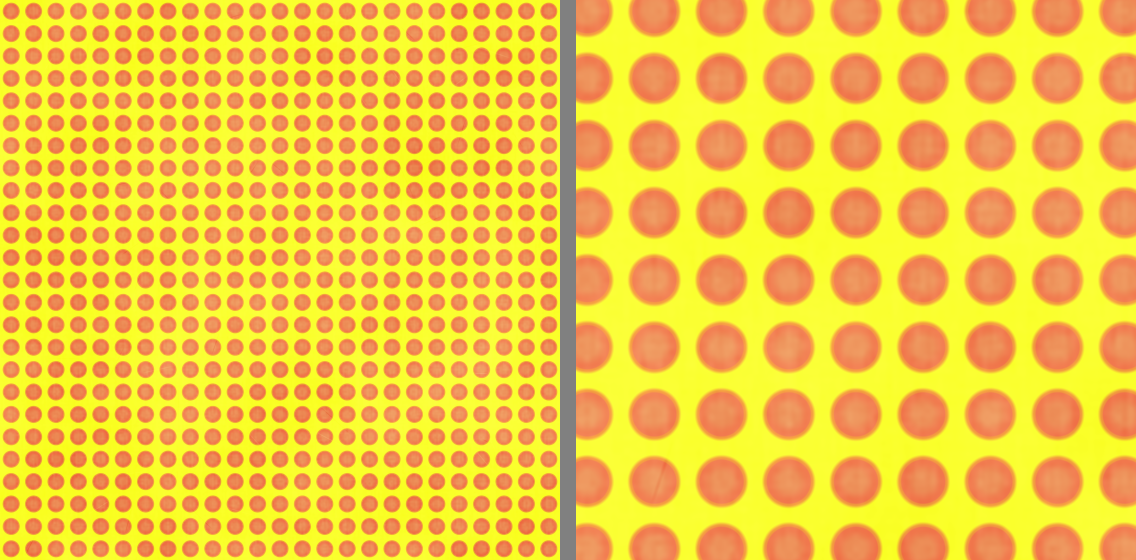
Left, the full canvas; right, a detail of the centre.
Give the GLSL for this pattern, as a three.js fragment shader.

```glsl
varying vec2 vUv;

const float REPEATS = 25.0;
const int SCRATCHES = 44;

const vec3 YELLOW = vec3(0.98, 1.0, 0.17);
const vec3 TAN = vec3(0.93, 0.565, 0.35);
const vec3 CORAL = vec3(0.945, 0.475, 0.305);
const vec3 RIM = vec3(0.95, 0.60, 0.25);

float hash(vec2 p) {
  return fract(sin(dot(p, vec2(127.1, 311.7))) * 43758.5453);
}

// Value noise that wraps after a whole number of cells
float wrapNoise(vec2 uv, vec2 cells, float seed) {
  vec2 p = uv * cells;
  vec2 i = floor(p);
  vec2 f = fract(p);
  f = f * f * (3.0 - 2.0 * f);
  vec2 lo = mod(i, cells) + seed;
  vec2 hi = mod(i + 1.0, cells) + seed;
  float bottom = mix(hash(lo), hash(vec2(hi.x, lo.y)), f.x);
  float top = mix(hash(vec2(lo.x, hi.y)), hash(hi), f.x);
  return mix(bottom, top, f.y);
}

// Broad fading, centred on zero
float fading(vec2 uv) {
  return 0.6 * wrapNoise(uv, vec2(7.0), 3.0)
       + 0.4 * wrapNoise(uv, vec2(17.0), 41.0) - 0.5;
}

// Fine fibres running both ways, centred on zero
float fibres(vec2 uv) {
  return 0.45 * wrapNoise(uv, vec2(300.0, 60.0), 7.0)
       + 0.25 * wrapNoise(uv, vec2(60.0, 300.0), 19.0)
       + 0.30 * wrapNoise(uv, vec2(256.0), 29.0) - 0.5;
}

// Tapered hairline, measured across the wrapping edges
float scratch(vec2 uv, vec2 centre, float angle, float halfLength, float width) {
  vec2 d = fract(uv - centre + 0.5) - 0.5;
  vec2 dir = vec2(cos(angle), sin(angle));
  float along = abs(dot(d, dir));
  float across = abs(dot(d, vec2(-dir.y, dir.x)));
  return (1.0 - smoothstep(0.0, width, across))
       * (1.0 - smoothstep(0.4 * halfLength, halfLength, along));
}

// Signed sum of dark and pale hairlines
float scratches(vec2 uv) {
  float sum = 0.0;
  for (int i = 0; i < SCRATCHES; i++) {
    float k = float(i);
    vec2 centre = vec2(hash(vec2(k, 1.0)), hash(vec2(k, 2.0)));
    float angle = 3.14159 * hash(vec2(k, 3.0));
    float halfLength = mix(0.012, 0.05, hash(vec2(k, 4.0)));
    float tone = hash(vec2(k, 5.0)) < 0.65 ? -1.0 : 0.8;
    sum += tone * scratch(uv, centre, angle, halfLength, 0.0018);
  }
  return clamp(sum, -1.0, 1.0);
}

// Dot with a tan core, coral border, pale rim and soft edge
vec3 dotColour(float r, vec3 ground, float wear) {
  vec3 ink = mix(TAN, CORAL, smoothstep(0.12, 0.30, r));
  ink += wear * vec3(0.2, 1.0, 0.8);
  ink = mix(ink, RIM + 0.5 * wear, smoothstep(0.315, 0.345, r));
  return mix(ink, ground, smoothstep(0.345, 0.412, r));
}

void main() {
  float fade = fading(vUv);
  float grain = fibres(vUv);
  float marks = scratches(vUv);

  vec3 ground = YELLOW + vec3(0.01, 0.015, 0.16) * fade
              + vec3(0.01, 0.01, 0.05) * (grain + 0.4 * marks);
  float wear = 0.13 * fade + 0.10 * grain + 0.06 * marks;

  vec2 cell = fract(vUv * REPEATS) - 0.5;
  vec3 colour = dotColour(length(cell), ground, wear);
  gl_FragColor = vec4(clamp(colour, 0.0, 1.0), 1.0);
}
```
